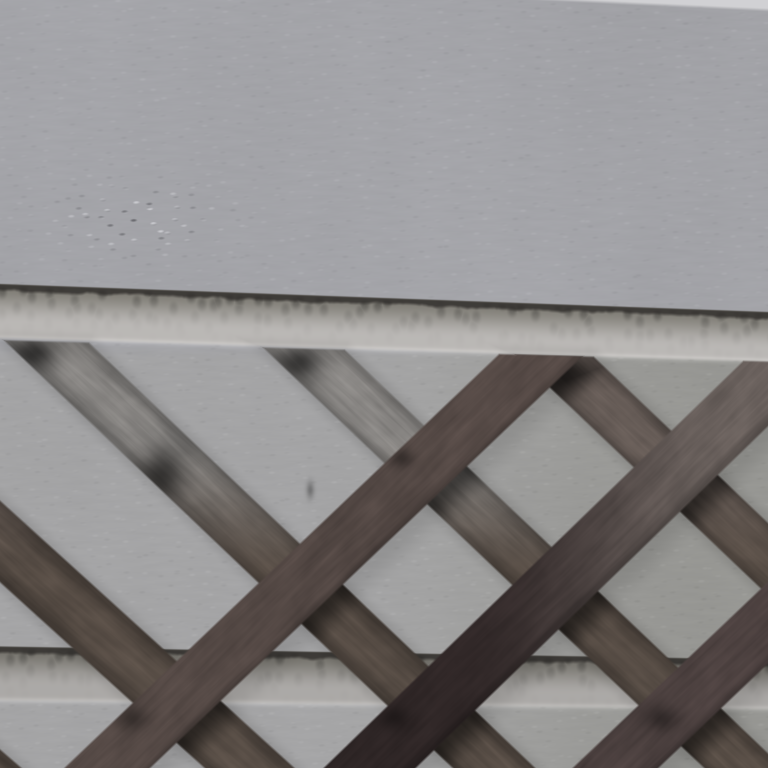
Reproduce this pattern procedurally as a three.js fragment shader.

```glsl
// Weathered wooden lattice in front of grey painted clapboard siding.
varying vec2 vUv;

vec2 hash2(vec2 p) {
  return fract(sin(vec2(dot(p, vec2(127.1, 311.7)), dot(p, vec2(269.5, 183.3)))) * 4375.5);
}

// Cellular noise: distance to the nearest scattered point
float cellular(vec2 p) {
  vec2 cell = floor(p), f = fract(p);
  float nearest = 1.5;
  for (int j = -1; j <= 1; j++)
    for (int i = -1; i <= 1; i++) {
      vec2 o = vec2(float(i), float(j));
      nearest = min(nearest, length(o + hash2(cell + o) - f));
    }
  return nearest;
}

// Layered sines, roughly -1 to 1
float waves(vec2 p) {
  float sum = 0.0, amp = 0.5;
  for (int i = 0; i < 4; i++) {
    sum += amp * sin(p.x + 1.7 * sin(p.y)) * cos(p.y + 1.3 * sin(p.x * 0.7));
    p = mat2(1.6, 0.5, -0.5, 1.6) * p + 2.3;
    amp *= 0.6;
  }
  return sum;
}

float inside(float d, float soft) { return 1.0 - smoothstep(-soft, soft, d); }

float spot(vec2 p, vec2 center, vec2 size) {
  vec2 q = (p - center) / size;
  return exp(-dot(q, q));
}

// Diagonal strip trimmed along the shared, slightly sloping top line
float slat(vec2 p, float start, float slope, float halfHeight) {
  float strip = (abs(p.y - start - slope * p.x) - halfHeight) * 0.72;
  return max(strip, 0.443 + 0.028 * p.x - p.y);
}

vec3 siding(vec2 p) {
  float lower = smoothstep(0.44, 0.47, p.y);
  vec3 col = mix(vec3(0.638, 0.64, 0.658), vec3(0.645, 0.645, 0.65), lower);
  col = mix(col, vec3(0.57, 0.57, 0.55), lower * smoothstep(0.35, 0.95, p.x) * 0.75);
  col *= 1.0 + 0.016 * waves(p * vec2(45.0, 240.0)) + 0.02 * waves(p * 5.0);

  // Small dents, mostly at the upper left
  float dent = inside(cellular(p * vec2(38.0, 75.0)) - 0.13, 0.1);
  float dented = spot(p, vec2(0.18, 0.285), vec2(0.08, 0.035)) + 0.12;
  col += dent * dented * 0.2 * sin(p.y * 400.0 + p.x * 90.0);
  col *= 1.0 - 0.3 * spot(p, vec2(0.404, 0.638), vec2(0.005, 0.011));

  // Two lap joints: dark gap, shaded recess, bright lower lip
  for (int i = 0; i < 2; i++) {
    float k = float(i);
    float t = p.y - mix(0.37 + 0.0365 * p.x, 0.842 + 0.017 * p.x, k);
    float recess = smoothstep(-0.001, 0.001, t) * inside(t - 0.07 + 0.006 * p.x, 0.003);
    vec3 shade = mix(vec3(0.49, 0.48, 0.45), vec3(0.73, 0.72, 0.71), smoothstep(0.0, 0.05, t));
    col = mix(col, shade * (1.0 - 0.08 * k), recess);
    col += 0.07 * exp(-pow((t - 0.07 + 0.006 * p.x) / 0.004, 2.0));
    float grime = inside(cellular(p * vec2(55.0, 38.0)) - 0.28, 0.2);
    col *= 1.0 - grime * 0.45 * smoothstep(0.0, 0.006, t) * exp(-max(t, 0.0) * 65.0);
    float ragged = 0.008 + 0.003 * waves(p * vec2(70.0, 20.0));
    float gap = smoothstep(-0.002, 0.002, t) * inside(t - ragged, 0.003);
    col = mix(col, vec3(0.2, 0.19, 0.18), gap * 0.85);
  }
  // Lip of the board above
  return mix(col, vec3(0.82, 0.82, 0.83), inside(p.y + 0.035 - 0.048 * p.x, 0.003));
}

// Wood streaks running along a slat
float woodGrain(float along, float across) {
  return 1.0 + 0.09 * waves(vec2(along * 14.0, across * 150.0))
             + 0.09 * waves(vec2(along * 24.0, across * 30.0));
}

void main() {
  vec2 p = vec2(vUv.x, 1.0 - vUv.y); // measured down from the top
  vec3 col = siding(p);
  float backMask = 0.0;

  // Back slats falling to the right, pale above and brown below
  for (int i = -2; i <= 2; i++) {
    float k = float(i);
    float start = 0.387 - 0.314 * k + 0.004 * k * k;
    float slope = 0.953 + 0.045 * min(k, 0.0);
    float d = slat(p, start, slope, 0.051 - 0.002 * k);
    col *= 1.0 - 0.13 * inside(d - 0.004, 0.014);
    float across = p.y - start - slope * p.x;
    vec3 pale = mix(vec3(0.53, 0.52, 0.51), vec3(0.4, 0.36, 0.34), step(1.5, abs(k - 0.5)));
    vec3 wood = mix(pale, vec3(0.34, 0.3, 0.27), smoothstep(0.56, 0.76, p.y));
    wood *= woodGrain(p.x + p.y + k, across);
    wood *= 1.0 - 0.22 * smoothstep(0.02, 0.05, abs(across));
    // Knots and stained ends
    float stain = spot(p, vec2(0.045 + 0.345 * k, 0.459 + 0.012 * k), vec2(0.03, 0.022));
    stain += spot(p, vec2(0.212, 0.615), vec2(0.028, 0.032)) * 0.9;
    wood *= 1.0 - 0.6 * min(stain, 1.0);
    float cover = inside(d, 0.002);
    col = mix(col, wood, cover);
    backMask = max(backMask, cover);
  }

  // Front slats rising to the right, casting shadow on the back ones
  for (int i = 0; i < 3; i++) {
    float k = float(i);
    float start = 1.133 + 0.353 * k - 0.019 * k * k;
    float slope = -0.952 - 0.018 * k * (2.0 - k);
    float width = 0.053 + 0.005 * k * (2.0 - k);
    float shadow = inside(slat(p - vec2(0.014, 0.018), start, slope, width), 0.02);
    col *= 1.0 - shadow * mix(0.1, 0.5, backMask);
    float across = p.y - start - slope * p.x;
    vec3 wood = mix(vec3(0.33, 0.285, 0.27), vec3(0.3, 0.255, 0.25), k * 0.5);
    vec3 aged = mix(vec3(0.19, 0.155, 0.155), vec3(0.41, 0.375, 0.36), smoothstep(0.6, 0.95, p.x));
    wood = mix(wood, aged, k * (2.0 - k));
    wood *= woodGrain(p.x - p.y + k * 3.0, across);
    wood *= 1.0 - 0.2 * smoothstep(0.035, 0.055, across);
    float knots = spot(p, vec2(0.17 + 0.345 * k, 0.935), vec2(0.02, 0.016));
    knots += spot(p, vec2(0.525, 0.597), vec2(0.016, 0.012));
    wood *= 1.0 - 0.35 * min(knots, 1.0);
    col = mix(col, wood, inside(slat(p, start, slope, width), 0.002));
  }
  gl_FragColor = vec4(col, 1.0);
}
```
